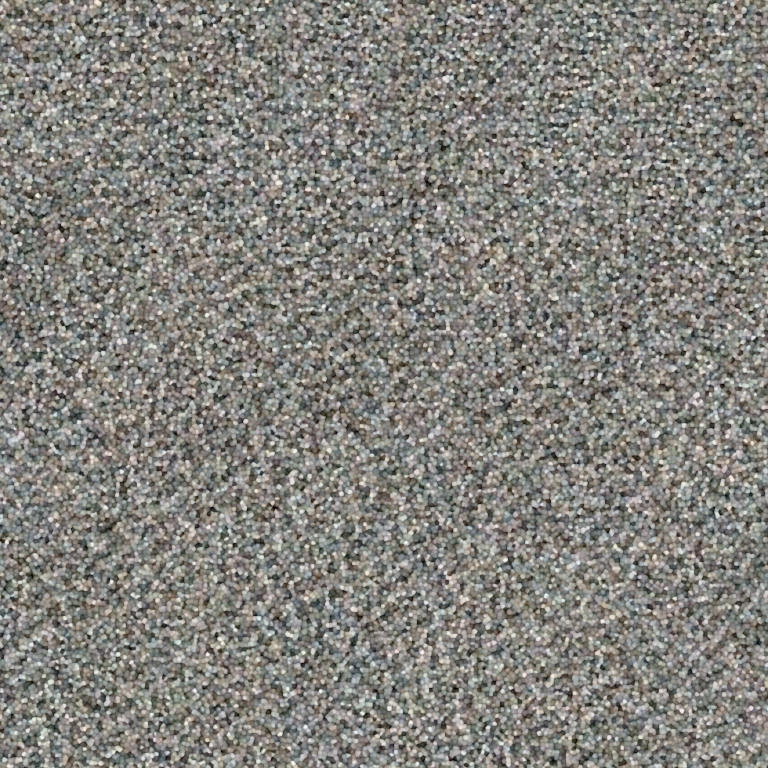
Give the GLSL for this texture, as a WebGL 2 fragment shader.

```glsl
#version 300 es
precision highp float;
// Fine speckled grey stone: tiny jittered grains of random tone and size,
// blended by distance so their edges stay soft, with darker gaps between.
// Faint tint patches and broad mottling vary the neutral base.

uniform vec2 u_resolution;
out vec4 fragColor;

const float GRAINS = 212.0;         // grains across the canvas
const float JITTER = 1.0;           // irregularity of grain positions
const float EDGE_SHARPNESS = 6.5;   // higher gives crisper grain borders
const float SIZE_SPREAD = 1.6;      // how much grains differ in size
const float GRAIN_CONTRAST = 0.86;
const float GAP_DARKNESS = 0.32;
const float GAP_LEVEL = 0.18;       // mean gap measure, keeps brightness steady
const float GRAIN_TINT = 0.05;
const float PATCH_TINT = 0.085;
const float PATCHES = 80.0;         // tint patches across the canvas
const float MOTTLE = 0.055;
const vec3 BASE = vec3(0.519, 0.512, 0.493);
const vec3 RED_CYAN = vec3(0.70, -0.25, -0.30);
const vec3 BLUE_YELLOW = vec3(-0.25, -0.05, 0.80);

float hash(vec2 p) {
    return fract(sin(dot(p, vec2(127.1, 311.7))) * 43758.5453);
}

float valueNoise(vec2 p) {
    vec2 cell = floor(p);
    vec2 f = fract(p);
    f = f * f * (3.0 - 2.0 * f);
    float low = mix(hash(cell), hash(cell + vec2(1.0, 0.0)), f.x);
    float high = mix(hash(cell + vec2(0.0, 1.0)), hash(cell + vec2(1.0, 1.0)), f.x);
    return mix(low, high, f.y);
}

// Returns tone, two tint values (all centred on zero) and the gap measure.
vec4 grainField(vec2 p) {
    vec2 cell = floor(p);
    vec3 sum = vec3(0.0);
    float total = 0.0;
    for (int y = -1; y <= 1; y++) {
        for (int x = -1; x <= 1; x++) {
            vec2 id = cell + vec2(x, y);
            vec2 offset = vec2(hash(id), hash(id + 37.3)) - 0.5;
            vec2 toGrain = id + 0.5 + JITTER * offset - p;
            float size = SIZE_SPREAD * (hash(id + 307.7) - 0.5);
            float weight = exp(size - EDGE_SHARPNESS * dot(toGrain, toGrain));
            float tone = 0.5 * (hash(id + 71.9) + hash(id + 113.7));
            sum += weight * vec3(tone, hash(id + 159.1), hash(id + 203.3));
            total += weight;
        }
    }
    float gap = max(-log(total) / EDGE_SHARPNESS, 0.0);
    return vec4(sum / total - 0.5, gap);
}

// Broad and medium variations in brightness.
float mottling(vec2 uv) {
    float broad = valueNoise(uv * 5.0 + 11.0) - 0.5;
    float medium = valueNoise(uv * 15.0 + 43.0) - 0.5;
    float fine = valueNoise(uv * 42.0 + 87.0) - 0.5;
    return 0.4 * broad + 0.4 * medium + 0.5 * fine;
}

// Two-axis tint made of small patches over wider drifts.
vec2 patchTint(vec2 uv) {
    vec2 small = vec2(valueNoise(uv * PATCHES + 19.0),
                      valueNoise(uv * PATCHES + 251.0));
    vec2 wide = vec2(valueNoise(uv * 13.0 + 131.0),
                     valueNoise(uv * 9.0 + 173.0));
    return small - 0.5 + 0.2 * (wide - 0.5);
}

void main() {
    vec2 uv = gl_FragCoord.xy / u_resolution.y;

    // Grain brightness
    vec4 grain = grainField(uv * GRAINS);
    float light = GRAIN_CONTRAST * grain.x
                - GAP_DARKNESS * (grain.w - GAP_LEVEL)
                + MOTTLE * mottling(uv);

    // Muted colour
    vec2 tint = GRAIN_TINT * grain.yz + PATCH_TINT * patchTint(uv);
    vec3 color = BASE + light + tint.x * RED_CYAN + tint.y * BLUE_YELLOW;

    fragColor = vec4(clamp(color, 0.0, 1.0), 1.0);
}
```
